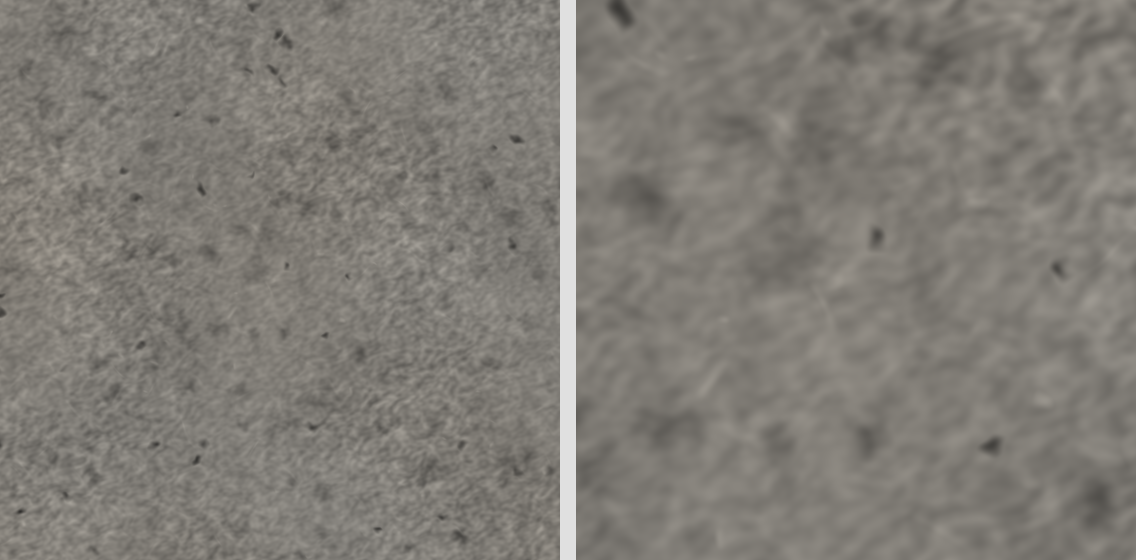
Left, the full canvas; right, a detail of the centre.
This texture is drawn by a WebGL 1 fragment shader. Its source:

```glsl
precision highp float;
// Weathered grey stone: diagonal soft grain, dark pits, smudges and pale flecks.
uniform vec2 u_resolution;

const vec3 STONE_TINT = vec3(1.0, 0.972, 0.922);
const float BASE_TONE = 0.501;
const float GRAIN_ANGLE = 0.72;

float hash(vec2 p) {
  vec3 q = fract(vec3(p.xyx) * 0.1031);
  q += dot(q, q.yzx + 33.33);
  return fract((q.x + q.y) * q.z);
}

vec2 rotate(vec2 p, float angle) {
  float c = cos(angle), s = sin(angle);
  return vec2(c * p.x + s * p.y, c * p.y - s * p.x);
}

float cornerSlope(vec2 cell, vec2 offset) {
  float angle = 6.2832 * hash(cell + 71.0);
  return dot(vec2(cos(angle), sin(angle)), offset);
}

// Gradient noise, roughly -0.7 to 0.7
float noise(vec2 p) {
  vec2 i = floor(p), f = fract(p);
  vec2 u = f * f * f * (f * (f * 6.0 - 15.0) + 10.0);
  vec2 e = vec2(1.0, 0.0);
  float low = mix(cornerSlope(i, f), cornerSlope(i + e, f - e), u.x);
  float high = mix(cornerSlope(i + e.yx, f - e.yx), cornerSlope(i + 1.0, f - 1.0), u.x);
  return mix(low, high, u.y);
}

float fbm(vec2 p) {
  float sum = 0.0, amplitude = 1.0;
  for (int i = 0; i < 3; i++) {
    sum += amplitude * noise(p);
    p = rotate(p, 0.9) * 2.03 + 17.3;
    amplitude *= 0.7;
  }
  return sum;
}

// Clustered, randomly turned oval spots; radius is in cell widths
float spots(vec2 p, float cells, float share, float radius, float core, float seed) {
  p *= cells;
  vec2 home = floor(p);
  float cover = 0.0;
  for (int y = -1; y <= 1; y++) {
    for (int x = -1; x <= 1; x++) {
      vec2 cell = home + vec2(float(x), float(y));
      vec2 key = cell + seed;
      vec2 centre = cell + vec2(hash(key + 3.1), hash(key + 8.7));
      float cluster = 0.35 + 1.3 * smoothstep(-0.3, 0.3, noise(cell * 4.0 / cells + seed));
      float present = step(hash(key + 14.2), share * cluster);
      vec2 local = rotate(p - centre, 2.4 * (hash(key + 21.9) - 0.5));
      local.y *= 1.0 + 0.8 * hash(key + 27.4);
      float size = radius * mix(0.6, 1.3, hash(key + 35.6));
      float spot = 1.0 - smoothstep(core, 1.0, length(local) / size);
      cover = max(cover, present * spot * mix(0.45, 1.0, hash(key + 42.8)));
    }
  }
  return cover;
}

// Soft streaks along the grain, with finer crumbs over them
float grain(vec2 p) {
  vec2 along = rotate(p, GRAIN_ANGLE);
  float streaks = noise(along * vec2(46.0, 80.0));
  float clumps = noise(p * 38.0 + 9.0);
  float crumbs = noise(rotate(p, 0.3) * vec2(90.0, 120.0) + 31.0);
  return 0.095 * streaks + 0.06 * clumps + 0.075 * crumbs;
}

// Short pale fibres where a stretched noise crosses zero
float fibres(vec2 p, float angle) {
  float ridge = abs(noise(rotate(p, angle) * vec2(14.0, 36.0) + 53.0));
  float patches = smoothstep(0.1, 0.45, noise(p * 18.0 + 5.0));
  return patches * (1.0 - smoothstep(0.0, 0.16, ridge));
}

void main() {
  vec2 uv = gl_FragCoord.xy / min(u_resolution.x, u_resolution.y);
  vec2 warp = vec2(noise(uv * 24.0 + 4.0), noise(uv * 24.0 + 40.0));
  vec2 crumble = vec2(noise(uv * 70.0 + 11.0), noise(uv * 70.0 + 60.0));
  vec2 bent = uv + 0.006 * warp;
  vec2 ragged = uv + 0.006 * warp + 0.007 * crumble;

  // Surface tone, rougher in some regions than in others
  float roughness = mix(0.75, 1.25, smoothstep(-0.35, 0.35, noise(uv * 3.5 + 2.0)));
  float tone = BASE_TONE + 0.048 * fbm(uv * 5.0 + 6.0);
  tone += roughness * grain(bent);
  tone += 0.03 * (fibres(bent, GRAIN_ANGLE) + fibres(bent + 0.37, -0.8));

  // Smudges, dark pits with a lit lower lip, and pale flecks
  float pits = spots(ragged, 20.0, 0.13, 0.33, 0.0, 90.0);
  float lip = spots(ragged + vec2(-0.003, 0.009), 20.0, 0.13, 0.33, 0.0, 90.0);
  tone -= 0.12 * spots(ragged, 13.0, 0.42, 0.4, 0.0, 20.0);
  tone += 0.05 * lip * (1.0 - pits) - 0.26 * pits;
  tone += 0.07 * spots(ragged, 26.0, 0.12, 0.24, 0.0, 150.0);

  // Slight drift between warm and cool grey
  float warmth = 0.014 * noise(uv * 2.5 + 13.0) + 0.008 * (0.5 - uv.x);
  vec3 tint = STONE_TINT + vec3(warmth, 0.0, -warmth);
  tone = max(tone, 0.14);
  gl_FragColor = vec4(clamp(tone * tint, 0.0, 1.0), 1.0);
}
```
